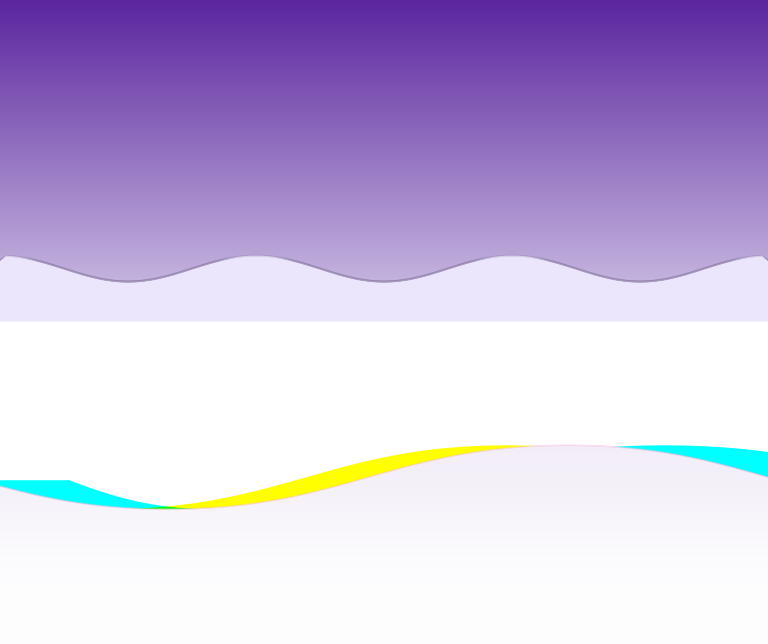
Reproduce this background procedurally as a Shadertoy shader.

```glsl
const float PI = 3.14159265;

// Soft coverage: 1 where the signed distance is positive
float cover(float d) {
    return clamp(0.5 + d * iResolution.y, 0.0, 1.0);
}

// Thin stroke centred on a curve
float stroke(float d, float width) {
    return 1.0 - smoothstep(0.4 * width, width, abs(d));
}

// Height of a broad swell, with its trough at phase zero
float swell(float phase) {
    return 0.2589 - 0.0512 * cos(phase) + 0.0016 * cos(3.0 * phase);
}

void mainImage(out vec4 fragColor, in vec2 fragCoord) {
    vec2 p = fragCoord / iResolution.xy;

    // Upper panel: violet sky above a lavender scallop
    vec3 sky = mix(vec3(0.355, 0.145, 0.62), vec3(0.824, 0.78, 0.905), (1.0 - p.y) * 2.0);
    float sideGap = min(p.x, 1.0 - p.x);
    float scallop = 0.583 + 0.0202 * cos(6.0 * PI * p.x) - 0.9 * max(0.008 - sideGap, 0.0);
    vec3 upper = mix(sky, vec3(0.92, 0.9, 0.985), cover(scallop - p.y));
    float shade = mix(0.6, 0.2, smoothstep(0.594, 0.603, scallop));
    upper = mix(upper, vec3(0.5, 0.42, 0.6), shade * stroke(p.y - scallop, 0.0026));

    // Lower panel: cyan and yellow swells multiply where they overlap
    float fromTrough = p.x - 0.276;
    float cyanTop = swell(PI * fromTrough / (fromTrough < 0.0 ? 0.393 : 0.5885));
    if (fromTrough < 0.0) cyanTop = min(cyanTop, 0.2543);
    float yellowTop = swell(PI * (p.x - 0.138) / 0.5208);
    vec3 lower = vec3(1.0);
    lower *= mix(vec3(1.0), vec3(0.0, 1.0, 1.0), cover(cyanTop - p.y));
    lower *= mix(vec3(1.0), vec3(1.0, 1.0, 0.0), cover(yellowTop - p.y));

    // Pale front swell with a faint pink rim
    float frontTop = swell(PI * (p.x - 0.2188) / 0.5208);
    vec3 mist = mix(vec3(0.992, 0.992, 0.996), vec3(0.95, 0.93, 0.97), smoothstep(0.06, 0.32, p.y));
    lower = mix(lower, mist, cover(frontTop - p.y));
    lower = mix(lower, vec3(0.96, 0.72, 0.86), 0.4 * stroke(p.y - frontTop, 0.002));

    fragColor = vec4(mix(lower, upper, cover(p.y - 0.5008)), 1.0);
}
```
